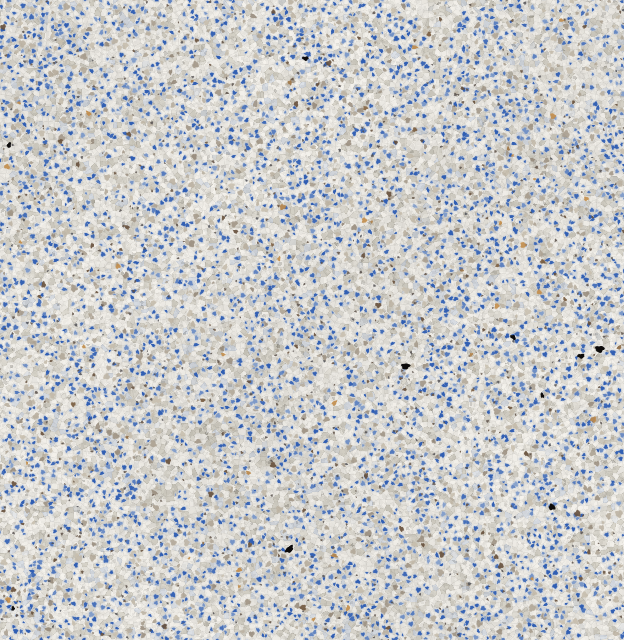
A WebGL 1 fragment shader for this texture:

```glsl
precision highp float;
// Speckled quartz stone: cream crumbs with blue, tan, brown and black grains.

uniform vec2 u_resolution;

// Colours
const vec3 CREAM = vec3(0.915, 0.905, 0.882);
const vec3 SAND = vec3(0.775, 0.760, 0.715);
const vec3 MIST = vec3(0.775, 0.805, 0.850);
const vec3 TAN_LIGHT = vec3(0.78, 0.745, 0.68);
const vec3 TAN_DARK = vec3(0.56, 0.51, 0.45);
const vec3 BLUE_DEEP = vec3(0.19, 0.37, 0.70);
const vec3 BLUE_PALE = vec3(0.54, 0.64, 0.80);
const vec3 SLATE = vec3(0.30, 0.31, 0.34);
const vec3 BROWN = vec3(0.40, 0.31, 0.23);
const vec3 OCHRE = vec3(0.76, 0.55, 0.29);
const vec3 BLACK = vec3(0.05, 0.045, 0.045);

// Cells per canvas height
const float CRUMB_SCALE = 115.0;
const float DUST_SCALE = 210.0;
const float TAN_SCALE = 85.0;
const float BLUE_SCALE = 118.0;
const float SPECK_SCALE = 105.0;
const float CHIP_SCALE = 42.0;
const float BLACK_SCALE = 14.0;

// Share of cells that hold a grain
const float TAN_DENSITY = 0.30;
const float BLUE_DENSITY = 0.31;
const float SPECK_DENSITY = 0.08;
const float CHIP_DENSITY = 0.07;
const float BLACK_DENSITY = 0.06;

const float EDGE = 0.0013;       // softness of grain outlines
const float HALO = 0.0042;       // reach of the blue tint around grains
const float TAU = 6.28318;

vec3 hash3(vec2 cell, float seed) {
  vec2 s = cell + seed * vec2(17.3, -41.7);
  vec3 q = fract(s.xyx * vec3(0.1031, 0.1030, 0.0973));
  q += dot(q, q.yxz + 33.33);
  return fract((q.xxy + q.yzz) * q.zyx);
}

// Layered sines around 1: where grains gather or thin out
float clump(vec2 p) {
  vec2 w = p + 0.02 * sin(p.yx * 23.0 + vec2(1.0, 4.0));
  float fine = sin(w.x * 97.0 + 2.0 * sin(w.y * 61.0)) * sin(w.y * 89.0 + 2.0 * sin(w.x * 53.0));
  float broad = sin(w.x * 19.0 + w.y * 11.0) * sin(w.y * 17.0 - w.x * 7.0 + 2.0);
  return 1.0 + 0.65 * fine + 0.3 * broad;
}

// Cellular noise: x = seam distance, y = cell tone, z = second tone
vec3 crumbs(vec2 p, float scale, float seed) {
  vec2 g = p * scale, cell = floor(g), tone = vec2(0.0);
  float near = 9.0, next = 9.0;
  for (int j = -1; j <= 1; j++) {
    for (int i = -1; i <= 1; i++) {
      vec2 c = cell + vec2(float(i), float(j));
      float d = length(g - c - hash3(c, seed).xy);
      if (d < near) {
        next = near;
        near = d;
        tone = hash3(c, seed + 0.6).xy;
      } else {
        next = min(next, d);
      }
    }
  }
  return vec3(next - near, tone);
}

// Scattered lumpy, turned ellipses: x = distance to outline, y = tone
vec2 grains(vec2 p, float scale, float seed, float density, vec2 radii, float clumping) {
  vec2 g = p * scale, cell = floor(g), best = vec2(1.0, 0.0);
  for (int j = -1; j <= 1; j++) {
    for (int i = -1; i <= 1; i++) {
      vec2 c = cell + vec2(float(i), float(j));
      vec3 place = hash3(c, seed), form = hash3(c, seed + 0.45);
      if (place.z < density * mix(1.0, clump(c / scale), clumping)) {
        float turn = form.x * TAU;
        vec2 q = mat2(cos(turn), sin(turn), -sin(turn), cos(turn)) * (g - c - place.xy);
        q.y *= mix(1.0, 1.7, form.y);
        float a = atan(q.y, q.x + 0.0001);
        float lumps = 1.0 + 0.14 * sin(3.0 * a + form.y * TAU) + 0.08 * sin(5.0 * a + form.z * TAU);
        float d = (length(q) - mix(radii.x, radii.y, form.z) * lumps) / scale;
        if (d < best.x) best = vec2(d, fract(form.x * 7.0 + form.z * 5.0));
      }
    }
  }
  return best;
}

float cover(float d) {
  return 1.0 - smoothstep(-EDGE, EDGE, d);
}

void main() {
  vec2 p = gl_FragCoord.xy / u_resolution.y;

  // Pale ground of crumbs, seams and dust
  vec3 crumb = crumbs(p, CRUMB_SCALE, 1.0);
  vec3 dust = crumbs(p, DUST_SCALE, 2.0);
  vec3 color = mix(CREAM, SAND, 0.85 * smoothstep(0.5, 1.0, crumb.y));
  color = mix(color, MIST, 0.7 * smoothstep(0.88, 0.95, crumb.z));
  color -= 0.05 * (1.0 - smoothstep(0.0, 0.22, crumb.x));
  color += 0.07 * (dust.y - 0.5) - 0.12 * smoothstep(0.92, 1.0, dust.z);
  color += 0.012 * sin(p.x * 7.0 + 2.0 * sin(p.y * 5.0));

  // Tan grains, then blue grains with a faint tint around them
  vec2 tan_grain = grains(p, TAN_SCALE, 3.0, TAN_DENSITY, vec2(0.18, 0.48), 0.3);
  color = mix(color, mix(TAN_LIGHT, TAN_DARK, tan_grain.y * tan_grain.y), 0.85 * cover(tan_grain.x));
  vec2 blue = grains(p, BLUE_SCALE, 5.0, BLUE_DENSITY, vec2(0.20, 0.47), 0.9);
  color = mix(color, MIST, 0.6 * (1.0 - smoothstep(0.0, HALO, blue.x)));
  color = mix(color, mix(BLUE_DEEP, BLUE_PALE, blue.y * blue.y), cover(blue.x));

  // Small dark specks, brown or ochre chips, rare black chips
  vec2 speck = grains(p, SPECK_SCALE, 7.0, SPECK_DENSITY, vec2(0.12, 0.26), 0.6);
  color = mix(color, mix(SLATE, BROWN, speck.y), 0.85 * cover(speck.x));
  vec2 chip = grains(p, CHIP_SCALE, 9.0, CHIP_DENSITY, vec2(0.09, 0.21), 0.0);
  color = mix(color, mix(BROWN, OCHRE, smoothstep(0.45, 0.75, chip.y)), 0.9 * cover(chip.x));
  vec2 black = grains(p, BLACK_SCALE, 11.0, BLACK_DENSITY, vec2(0.05, 0.11), 0.0);
  color = mix(color, BLACK, cover(black.x));

  gl_FragColor = vec4(clamp(color, 0.0, 1.0), 1.0);
}
```
